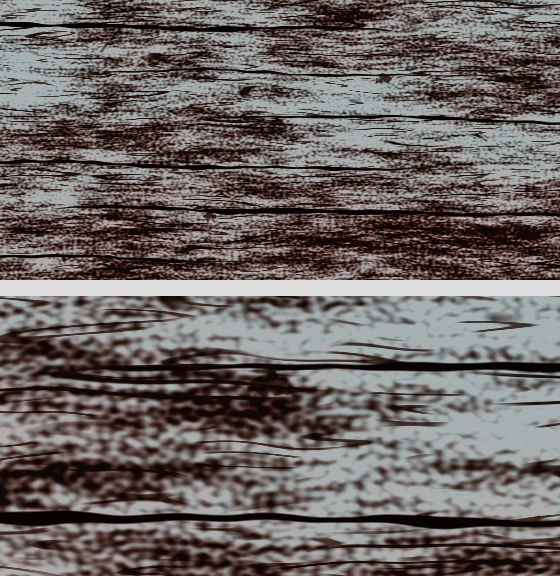
Top: the whole. Bottom: its middle third, enlarged.
This texture is drawn by a WebGL 2 fragment shader. Its source:

```glsl
#version 300 es
precision highp float;

uniform vec2 u_resolution;
out vec4 fragColor;

// Lengths are in canvas heights, frequencies in cells per height
const int   CRACKS = 6;
const int   KNOTS = 3;
const vec2  PATCH_FREQ  = vec2(1.7, 6.0);
const vec2  STREAK_FREQ = vec2(3.5, 25.0);
const vec2  FIBRE_FREQ  = vec2(12.0, 95.0);
const vec2  GRAIN_FREQ  = vec2(75.0, 125.0);
const vec4  LAYER_WEIGHTS = vec4(0.45, 0.50, 0.47, 0.50);
const float NOISE_TO_UNIT = 4.6;   // brings gradient noise to unit deviation
const float BOTTOM_WEAR = 0.9;
const float BRIGHTNESS = 0.17;
const float KNOT_RADIUS = 0.021;
const float CRACK_SLOPE = -0.018;
const vec2  SCRATCH_A = vec2(0.365, 0.82);
const vec2  SCRATCH_B = vec2(0.52, 1.01);
const vec3  WARM_SHIFT = vec3(0.09, -0.04, -0.05);

// Weathered wood from deep crevice to bleached surface
const vec3 TONES[6] = vec3[6](
    vec3(0.06, 0.025, 0.02), vec3(0.22, 0.12, 0.10), vec3(0.32, 0.25, 0.23),
    vec3(0.43, 0.38, 0.37), vec3(0.55, 0.53, 0.53), vec3(0.68, 0.68, 0.68));
const float LEVELS[6] = float[6](0.05, 0.165, 0.315, 0.50, 0.715, 0.92);

vec2 gradientAt(vec2 cell) {
    uvec2 q = uvec2(ivec2(cell)) * uvec2(1597u, 3571u);
    uint h = (q.x ^ (q.y << 7)) * 747796u + 28913u;
    h = (h ^ (h >> 15)) * 739391u;
    h = (h ^ (h >> 13)) * 950761u;
    h ^= h >> 16;
    float angle = float(h & 65535u) / 65536.0 * 6.28318;
    return vec2(cos(angle), sin(angle));
}

float gradientNoise(vec2 p) {
    vec2 i = floor(p), f = p - i;
    vec2 w = f * f * f * (f * (f * 6.0 - 15.0) + 10.0);
    vec2 e = vec2(1.0, 0.0);
    float a = dot(gradientAt(i), f);
    float b = dot(gradientAt(i + e.xy), f - e.xy);
    float c = dot(gradientAt(i + e.yx), f - e.yx);
    float d = dot(gradientAt(i + e.xx), f - e.xx);
    return mix(mix(a, b, w.x), mix(c, d, w.x), w.y);
}

vec3 woodTone(float t) {
    vec3 col = TONES[0];
    for (int i = 1; i < 6; i++)
        col = mix(col, TONES[i], clamp((t - LEVELS[i - 1]) / (LEVELS[i] - LEVELS[i - 1]), 0.0, 1.0));
    return col;
}

// x: darkness of the long splits, y: bleached lip beside them
vec2 longCracks(vec2 p, float soft) {
    vec2 result = vec2(0.0);
    for (int i = 0; i < CRACKS; i++) {
        float k = float(i);
        float size = fract(k * 0.755 + 0.2);
        float centre = mix(0.3, 1.7, fract(k * 0.618));
        float along = (p.x - centre) / mix(0.45, 1.0, size);
        float wobble = 0.022 * gradientNoise(vec2(p.x * 2.2, k * 7.3 + 0.4))
                     + 0.005 * gradientNoise(vec2(p.x * 13.0, k * 5.7 + 0.3));
        float y = (k + 0.45) / float(CRACKS) + CRACK_SLOPE * (p.x - centre) + wobble;
        float taper = sqrt(max(1.0 - along * along, 0.0));
        float vary = 1.0 + 1.3 * gradientNoise(vec2(p.x * 8.0, k * 3.1 + 0.6));
        float halfWidth = mix(0.0028, 0.0075, size) * taper * vary;
        float d = abs(p.y - y) - halfWidth;
        float present = smoothstep(0.0, 0.25, taper);
        result.x = max(result.x, present * (1.0 - smoothstep(-soft, soft, d)));
        result.y = max(result.y, present * exp(-max(d, 0.0) * 90.0));
    }
    return result;
}

// Short fissures follow thin contours of stretched noise
float fissures(vec2 p, vec2 freq, float width) {
    float contour = abs(gradientNoise(p * freq + 31.7));
    float mask = smoothstep(0.06, 0.20, gradientNoise(p * freq * vec2(1.1, 0.55) + 77.3));
    return mask * (1.0 - smoothstep(width * 0.4, width, contour));
}

float knots(vec2 p) {
    float dark = 0.0;
    float ragged = 0.9 * gradientNoise(p * 45.0) + 0.6 * gradientNoise(p * 95.0);
    for (int i = 0; i < KNOTS; i++) {
        float k = float(i);
        vec2 c = vec2(mix(0.7, 1.7, fract(k * 0.618 + 0.05)), mix(0.1, 0.75, fract(k * 0.75 + 0.2)));
        float r = length((p - c) * vec2(0.75, 1.0)) / KNOT_RADIUS + ragged;
        dark = max(dark, 1.0 - smoothstep(0.55, 1.05, r));
    }
    return dark;
}

void main() {
    vec2 p = gl_FragCoord.xy / u_resolution.y;
    float soft = max(0.0015, 0.7 / u_resolution.y);

    // Grain bends gently along the plank
    vec2 g = p + vec2(0.0, 0.022 * gradientNoise(p * vec2(1.8, 3.5) + 9.2)
                         + 0.005 * gradientNoise(p * vec2(8.0, 14.0) + 4.6));

    // Layered wear, from broad patches down to speckle
    float broad = gradientNoise(g * PATCH_FREQ + 12.4);
    vec4 layers = vec4(broad, gradientNoise(g * STREAK_FREQ + 5.1),
                       gradientNoise(g * FIBRE_FREQ + 2.7), gradientNoise(g * GRAIN_FREQ + 8.3));
    float z = NOISE_TO_UNIT * dot(layers, LAYER_WEIGHTS) + BRIGHTNESS;
    z += BOTTOM_WEAR * (smoothstep(0.0, 0.45, p.y) - 0.775);

    // Splits, fissures, knots and one slanted scratch
    vec2 crack = longCracks(p, soft);
    z += 0.45 * crack.y;
    float tone = 1.0 / (1.0 + exp(-1.7 * z));
    float dark = max(fissures(g, vec2(2.6, 30.0), 0.075), 0.85 * fissures(g + 3.0, vec2(6.0, 62.0), 0.10));
    dark = max(dark, 0.88 * knots(p));
    vec2 ab = SCRATCH_B - SCRATCH_A;
    vec2 ap = p - SCRATCH_A;
    float scratch = length(ap - ab * clamp(dot(ap, ab) / dot(ab, ab), 0.0, 1.0));
    scratch += 0.006 * gradientNoise(p * 35.0);
    dark = max(dark, 0.75 * (1.0 - smoothstep(0.001, 0.001 + 2.0 * soft, scratch)));
    tone *= (1.0 - 0.9 * dark) * (1.0 - crack.x);

    // Rusty stain low on the plank and in the worn parts
    vec3 col = woodTone(tone) * (1.0 - 0.6 * crack.x);
    float warmth = 0.8 - 1.3 * smoothstep(0.0, 0.6, p.y) - 1.5 * broad
                 + 1.2 * gradientNoise(p * vec2(50.0, 80.0) + 15.0);
    col *= 1.0 + WARM_SHIFT * warmth * (1.0 - 0.6 * tone);
    fragColor = vec4(clamp(col, 0.0, 1.0), 1.0);
}
```
